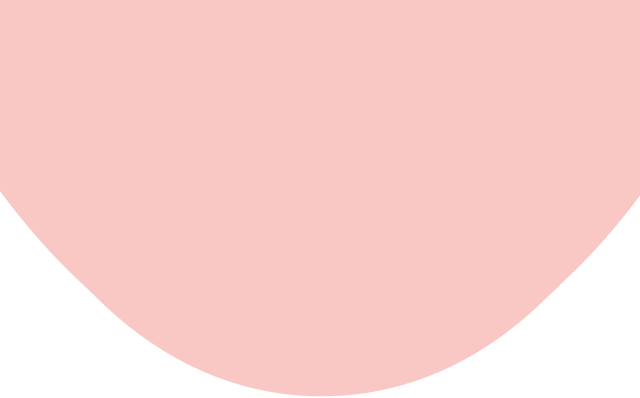
Write a Shadertoy shader that draws this background.

```glsl
#define PINK vec3(0.976, 0.784, 0.769)
#define WHITE vec3(1.0)
#define LOWEST vec2(0.5026, 0.0026)
#define BOWL_CURVE vec2(1.09, 1.268)
#define BOWL_END 0.345
#define FLARE_START 0.39
#define FLARE 1.7

// Rim height (x) and slope (y) at a sideways distance from the lowest point
vec2 rim(float d) {
    // Rounded bowl, continued along its tangent
    float b = min(d, BOWL_END);
    float b2 = b * b;
    float slope = 2.0 * b * (BOWL_CURVE.x + 2.0 * BOWL_CURVE.y * b2);
    float height = b2 * (BOWL_CURVE.x + BOWL_CURVE.y * b2) + slope * (d - b);

    // Steeper flare towards the sides
    float f = max(d - FLARE_START, 0.0);
    return vec2(height + FLARE * f * f, slope + 2.0 * FLARE * f);
}

void mainImage(out vec4 fragColor, in vec2 fragCoord) {
    // Canvas width is one unit
    float pixel = 1.0 / iResolution.x;
    vec2 p = fragCoord * pixel - LOWEST;

    // Approximate signed distance to the rim, positive inside
    vec2 edge = rim(abs(p.x));
    float dist = (p.y - edge.x) / sqrt(1.0 + edge.y * edge.y);

    float inside = clamp(dist / pixel + 0.5, 0.0, 1.0);
    fragColor = vec4(mix(WHITE, PINK, inside), 1.0);
}
```
